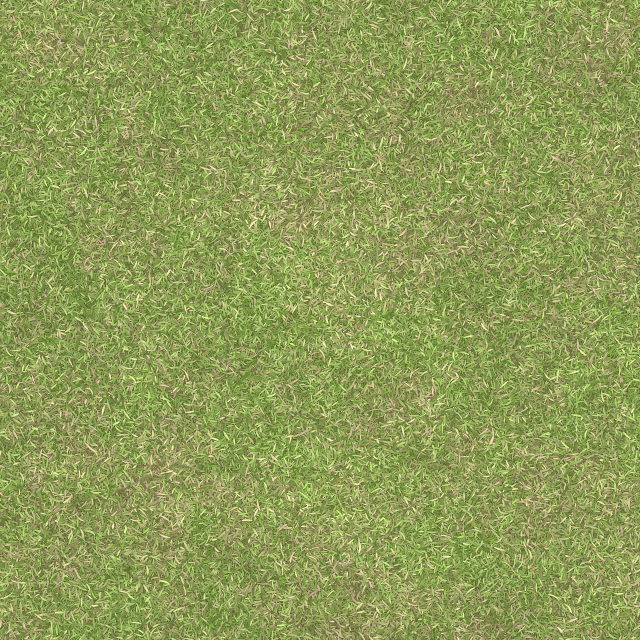
Write a WebGL 2 fragment shader that draws this texture.

```glsl
#version 300 es
precision highp float;
// Short mown lawn: curved blades in all directions, with soft patches of dry straw.

uniform vec2 u_resolution;
out vec4 fragColor;

const int LAYERS = 11;
const vec3 DEEP_GREEN = vec3(0.45, 0.57, 0.23);
const vec3 LEAF_GREEN = vec3(0.58, 0.70, 0.35);
const vec3 PALE_GREEN = vec3(0.71, 0.78, 0.47);
const vec3 KHAKI = vec3(0.63, 0.64, 0.39);
const vec3 STRAW = vec3(0.79, 0.75, 0.57);
const vec3 ROSY_STRAW = vec3(0.79, 0.68, 0.54);
const vec3 SOIL = vec3(0.51, 0.50, 0.30);
const vec3 SHADE = vec3(0.42, 0.47, 0.23);

vec4 hash4(vec3 key) {
    vec4 h = fract(key.xyzx * vec4(0.1031, 0.1030, 0.0973, 0.1099));
    h += dot(h, h.wzxy + 33.33);
    return fract((h.xxyz + h.yzzw) * h.zywx);
}

mat2 rotation(float angle) {
    float c = cos(angle), s = sin(angle);
    return mat2(c, s, -s, c);
}

// Cellular noise: scattered round spots of random sign, about -1 to 1.
float softSpots(vec2 p, float seed) {
    vec2 cell = floor(p);
    float sum = 0.0;
    for (int y = -1; y <= 1; y++) {
        for (int x = -1; x <= 1; x++) {
            vec2 id = cell + vec2(x, y);
            vec4 rnd = hash4(vec3(id + 50.0, seed));
            vec2 d = p - id - rnd.xy;
            float falloff = max(0.0, 1.0 - dot(d, d));
            sum += falloff * falloff * (rnd.z * 2.0 - 1.0);
        }
    }
    return sum;
}

// Picks a blade colour; dryness is the chance of a withered one.
vec3 bladeColor(float dryness, float family, float tone, float light) {
    vec3 green = tone < 0.33 ? DEEP_GREEN : tone < 0.74 ? LEAF_GREEN : PALE_GREEN;
    vec3 dry = tone < 0.48 ? KHAKI : tone < 0.70 ? STRAW : tone < 0.80 ? ROSY_STRAW : SOIL;
    return (family < dryness ? dry : green) * mix(0.84, 1.18, light);
}

// Signed distance to a bent, tapered blade lying along x.
float bladeDistance(vec2 p, float halfLength, float halfWidth, float bend) {
    float along = p.x / halfLength;
    float across = abs(p.y - bend * (p.x * p.x - 0.2));
    float taper = halfWidth * (1.0 - 0.6 * along * along);
    return max(across - taper, abs(p.x) - halfLength);
}

// Lays one sheet of blades, one per cell, over the colour below.
vec3 addBlades(vec3 below, vec2 p, float seed, float pixel, float dryness) {
    vec3 color = below;
    vec2 cell = floor(p);
    for (int y = -1; y <= 1; y++) {
        for (int x = -1; x <= 1; x++) {
            vec2 id = cell + vec2(x, y);
            vec4 place = hash4(vec3(id + 300.0, seed));
            vec4 look = hash4(vec3(id + 700.0, seed + 31.0));
            vec2 local = rotation(place.z * 6.2832) * (p - id - place.xy);
            float halfLength = mix(0.35, 0.82, place.w);
            float halfWidth = mix(0.07, 0.14, look.w);
            float bend = mix(-0.35, 0.35, fract(look.w * 17.0));
            float d = bladeDistance(local, halfLength, halfWidth, bend);
            float shadow = 1.0 - smoothstep(0.0, 0.22, d);
            float cover = 1.0 - smoothstep(-0.6 * pixel, 0.6 * pixel, d);
            color *= 1.0 - 0.10 * shadow;
            if (cover > 0.0) {
                vec3 blade = bladeColor(dryness, look.x, look.y, look.z);
                blade *= 1.0 + 0.06 * local.x / halfLength;
                color = mix(color, blade, cover);
            }
        }
    }
    return color;
}

void main() {
    float size = min(u_resolution.x, u_resolution.y);
    vec2 uv = gl_FragCoord.xy / size;

    // Broad and small patches steer dryness and brightness.
    float patches = 0.45 * softSpots(uv * 7.0, 1.0)
                  + 0.50 * softSpots(uv * 19.0, 2.0)
                  + 0.50 * softSpots(uv * 42.0, 3.0);
    float dryness = clamp(0.38 + 0.42 * patches, 0.04, 0.9);
    float glow = softSpots(uv * 5.0, 4.0) + softSpots(uv * 28.0, 5.0);

    // Stacked sheets of blades, each turned and scaled differently.
    vec3 color = mix(SHADE, SOIL, dryness);
    for (int i = 0; i < LAYERS; i++) {
        float layer = float(i);
        float cells = 82.0 + 24.0 * fract(layer * 0.618);
        vec2 p = rotation(layer * 1.37) * uv * cells + layer * 7.3;
        color = addBlades(color, p, layer + 11.0, cells / size, dryness);
    }

    color *= 1.07 + 0.035 * glow;
    fragColor = vec4(clamp(color, 0.0, 1.0), 1.0);
}
```
